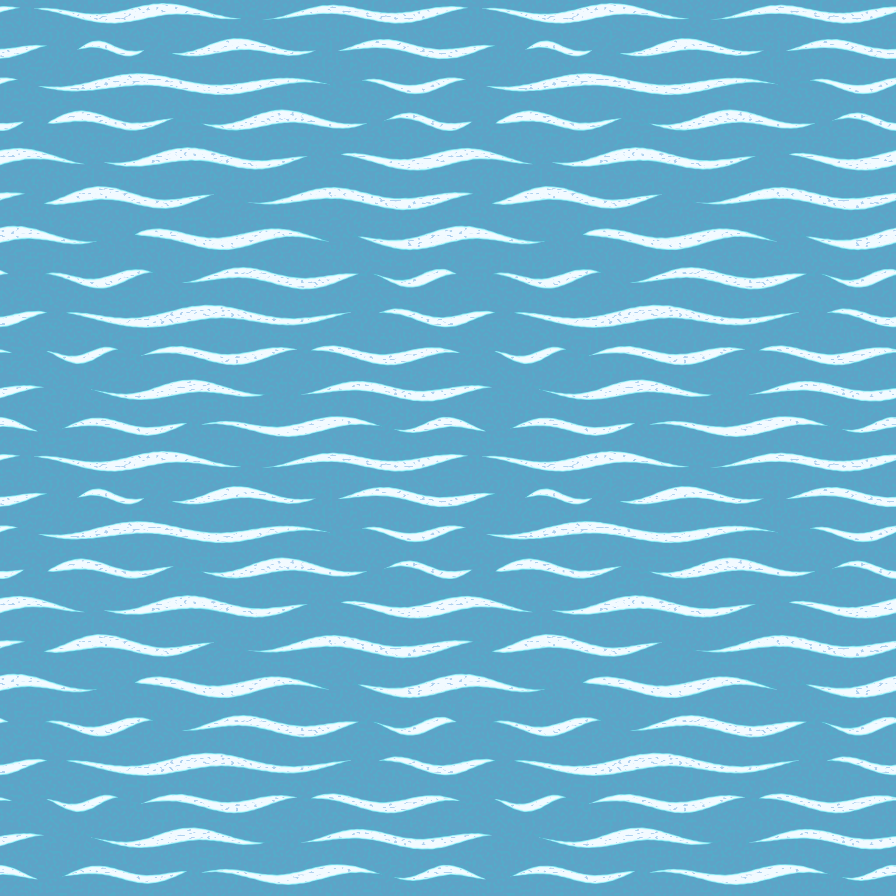
A WebGL 1 fragment shader for this pattern:

```glsl
precision highp float;

uniform vec2 u_resolution;

#define TILES 2.0
#define ROWS 12.0
#define STROKE_HALF 0.0155
#define WAVE_HEIGHT 0.0112
#define RIM 0.0017
#define WEAR 0.28
#define WATER vec3(0.37, 0.64, 0.78)
#define WATER_TINT vec3(0.33, 0.67, 0.79)
#define FOAM vec3(0.95, 0.98, 1.00)
#define FOAM_EDGE vec3(0.82, 0.98, 0.99)
#define RIM_CYAN vec3(0.48, 0.90, 0.95)
#define WORN vec3(0.62, 0.78, 0.92)

const float PI = 3.14159;

float hash(vec2 p) {
  return fract(sin(dot(p, vec2(127.1, 311.7))) * 43758.5);
}

// Gradient noise that wraps after a whole number of cells
float cornerSlope(vec2 cell, vec2 offset, vec2 period) {
  float angle = 2.0 * PI * hash(mod(cell, period) + 0.37);
  return dot(vec2(cos(angle), sin(angle)), offset);
}

float gradientNoise(vec2 p, vec2 period) {
  p *= period;
  vec2 cell = floor(p), f = p - cell;
  vec2 u = f * f * f * (f * (f * 6.0 - 15.0) + 10.0);
  vec2 e = vec2(1.0, 0.0);
  float low = mix(cornerSlope(cell, f, period),
                  cornerSlope(cell + e.xy, f - e.xy, period), u.x);
  float high = mix(cornerSlope(cell + e.yx, f - e.yx, period),
                   cornerSlope(cell + e.xx, f - e.xx, period), u.x);
  return mix(low, high, u.y);
}

// Where a row is cut into two or three strokes
vec4 rowCuts(float row) {
  bool three = mod(row, 2.0) > 0.5 && abs(row - 5.0) > 0.5;
  float sway = cos(PI * (row - 5.0) / 4.0);
  float split = 0.55 + 0.13 * cos(PI * (row - 2.0) / 3.0);
  return three ? vec4(0.0, 0.31 + 0.08 * sway, 0.74 + 0.14 * sway, 1.0)
               : vec4(0.0, split, 1.0, 1.0);
}

float rowStart(float row) {
  float even = 1.0 - mod(row, 2.0);
  float bulge = max(cos(PI * (row - 5.2) / 6.0), 0.0);
  return 0.11 + 0.16 * even * bulge + 0.1 * (hash(vec2(row, 9.0)) - 0.5);
}

// Signed distance to one tapered, wavy brush stroke from x = a to x = b
float strokeDistance(vec2 p, float a, float b, vec2 seed) {
  float span = b - a;
  float t = (p.x - a) / span;
  if (t <= 0.0 || t >= 1.0) return 1.0;
  float phase = 2.0 * PI * hash(seed);
  float wave = 2.0 * PI * (0.7 + 1.8 * span) * t + phase;
  float tilt = 0.012 * (hash(seed + 3.1) - 0.5);
  float middle = WAVE_HEIGHT * sin(wave) + tilt * (t - 0.5);
  float lean = mix(0.7, 1.4, hash(seed + 5.7));
  float taper = pow(sin(PI * pow(t, lean)), 0.8);
  float swell = 0.9 + 0.16 * sin(wave + 1.2);
  float weight = mix(0.8, 1.05, smoothstep(0.15, 0.4, span));
  return abs(p.y - middle) - STROKE_HALF * weight * swell * taper + 0.0006;
}

float foamDistance(vec2 q) {
  // Rows drift gently closer together and apart
  float depth = 1.0 - q.y;
  depth += 0.0104 * (1.0 + cos(2.0 * PI * (depth - 0.27)));
  float row = mod(floor(depth * ROWS), ROWS);
  vec2 p = vec2(fract(q.x - rowStart(row)), (0.5 - fract(depth * ROWS)) / ROWS);
  vec4 cuts = rowCuts(row);
  float d = 1.0;
  for (int i = 0; i < 3; i++) {
    vec2 seed = vec2(row + 1.0, float(i) + 2.0);
    float gapLeft = hash(seed + 11.3), gapRight = hash(seed + 17.9);
    float a = cuts[i] + mix(0.01, 0.06, gapLeft * gapLeft);
    float b = cuts[i + 1] - mix(0.01, 0.06, gapRight * gapRight);
    if (b > a) d = min(d, strokeDistance(p, a, b, seed));
  }
  return d;
}

float cover(float d, float pixel) {
  return clamp(0.5 - d / pixel, 0.0, 1.0);
}

void main() {
  vec2 q = fract(gl_FragCoord.xy / u_resolution * TILES);
  float pixel = TILES / min(u_resolution.x, u_resolution.y);

  // Faintly mottled water
  float mottle = gradientNoise(q, vec2(128.0));
  vec3 color = mix(WATER, WATER_TINT, smoothstep(0.06, 0.2, mottle));

  // Foam: cyan rim, pale edge, white core
  float d = foamDistance(q) + 0.0012 * gradientNoise(q, vec2(80.0));
  color = mix(color, RIM_CYAN, cover(d, pixel));
  color = mix(color, FOAM_EDGE, cover(d + RIM, pixel));
  float core = cover(d + 2.2 * RIM, pixel);
  color = mix(color, FOAM, core);

  // Dry-brush flecks
  float fleck = gradientNoise(q + 0.31, vec2(96.0, 192.0));
  color = mix(color, WORN, 0.8 * core * smoothstep(WEAR - 0.06, WEAR + 0.1, fleck));

  gl_FragColor = vec4(color, 1.0);
}
```
